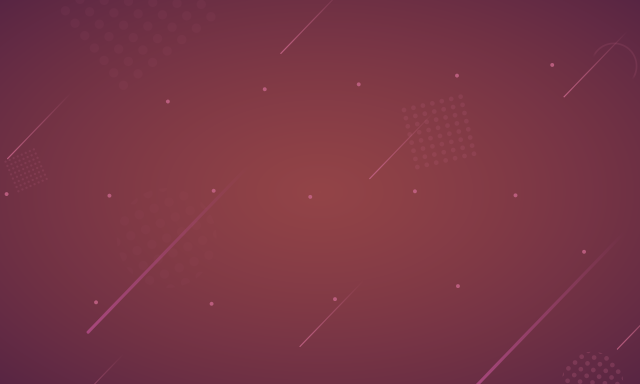
Write a Shadertoy shader that draws this background.

```glsl
// Dusky red radial gradient with fading pink streaks, scattered dots and faint halftone patches.

// Units: the canvas is 167 wide and 100 high.
const vec2 CANVAS = vec2(167.0, 100.0);
const vec3 PINK = vec3(0.77, 0.39, 0.53);
const vec3 MAGENTA = vec3(0.68, 0.29, 0.51);

float hash(vec2 p) {
    return fract(sin(dot(p, vec2(12.9898, 78.233))) * 43758.5453);
}

// Antialiased coverage of a signed distance
float cover(float d) {
    return clamp(0.5 - d * iResolution.y / CANVAS.y, 0.0, 1.0);
}

// Diagonal line that fades out towards its upper end
float streak(vec2 p, vec2 start, float len, float halfWidth) {
    vec2 dir = normalize(vec2(0.695, 0.719));
    float along = clamp(dot(p - start, dir), 0.0, len);
    return cover(length(p - start - dir * along) - halfWidth) * (1.0 - along / len);
}

// Rotated lattice of discs, limited to cells lo..hi
float lattice(vec2 p, vec2 origin, float angle, vec2 cell, float radius, float lo, vec2 hi) {
    float c = cos(angle), s = sin(angle);
    vec2 q = mat2(c, -s, s, c) * (p - origin);
    vec2 id = clamp(round(q / cell), vec2(lo), hi);
    return cover(length(q - id * cell) - radius);
}

// Lattice clipped to a round patch
float roundPatch(vec2 p, vec2 centre, float angle, float cell, float radius, float extent) {
    return lattice(p, centre, angle, vec2(cell), radius, -9.0, vec2(9.0))
         * cover(length(p - centre) - extent);
}

// Three loose rows of small dots
float scatteredDots(vec2 p) {
    float mask = 0.0;
    for (int row = 0; row < 3; row++) {
        for (int i = 0; i < 6; i++) {
            if (row != 1 && i == 5) break;
            float k = float(i);
            vec2 pos = row == 0 ? vec2(44.8 + 24.8 * k, 73.9 + 2.4 * k)
                     : row == 1 ? vec2(2.2 + 26.5 * k, 49.0 + 0.2 * k)
                     : vec2(24.1 + 31.9 * k, 20.4 + 1.5 * (k - 1.0) * (k - 1.0));
            vec2 seed = vec2(k, float(row));
            pos += 2.0 * (vec2(hash(seed), hash(seed + 7.3)) - 0.5);
            mask = max(mask, cover(length(p - pos) - 0.5));
        }
    }
    return mask;
}

void mainImage(out vec4 fragColor, in vec2 fragCoord) {
    vec2 uv = fragCoord / iResolution.xy;
    vec2 p = uv * CANVAS;

    // Elliptical gradient reaching 1 in the corners
    float t = length(uv - 0.5) * sqrt(2.0);
    vec3 col = vec3(0.575, 0.265, 0.278) - t * vec3(0.13, 0.08, 0.015)
             - t * t * vec3(0.10, 0.04, 0.0);

    // Halftone patches
    float patches = 0.06 * lattice(p, vec2(32.2, 77.8), 0.663, vec2(4.83, 4.1), 1.2, 0.0, vec2(6.0));
    patches += 0.16 * lattice(p, vec2(108.9, 56.5), 0.23, vec2(2.53, 2.18), 0.6, 0.0, vec2(6.0, 7.0));
    patches += 0.17 * lattice(p, vec2(4.8, 50.2), 0.41, vec2(1.15, 1.2), 0.28, 0.0, vec2(7.0));
    patches += 0.04 * roundPatch(p, vec2(43.5, 38.0), 0.4, 4.2, 1.2, 13.0);
    patches += 0.25 * roundPatch(p, vec2(154.6, 0.4), 0.72, 2.3, 0.6, 8.0);

    // Open ring at the upper right
    vec2 ring = p - vec2(160.2, 82.8);
    float opening = smoothstep(-0.15, 0.15, dot(ring, vec2(0.5, 0.87)) / max(length(ring), 0.01));
    patches += 0.15 * opening * cover(abs(length(ring) - 5.9) - 0.22);
    col = mix(col, PINK, patches);

    // Thick streaks
    float thick = streak(p, vec2(23.0, 13.5), 60.0, 0.4) + streak(p, vec2(123.3, -1.5), 57.0, 0.4);
    col = mix(col, MAGENTA, 0.9 * thick);

    // Thin streaks
    float thin = streak(p, vec2(73.3, 86.1), 23.8, 0.15)
               + streak(p, vec2(147.2, 74.8), 23.8, 0.15)
               + streak(p, vec2(2.0, 58.7), 23.8, 0.15)
               + streak(p, vec2(96.5, 53.5), 23.8, 0.15)
               + streak(p, vec2(78.3, 9.8), 23.8, 0.15)
               + streak(p, vec2(161.1, 9.1), 23.8, 0.15)
               + streak(p, vec2(15.7, -9.3), 23.8, 0.15);
    col = mix(col, PINK, 0.9 * thin);

    col = mix(col, PINK, 0.85 * scatteredDots(p));
    fragColor = vec4(col, 1.0);
}
```
